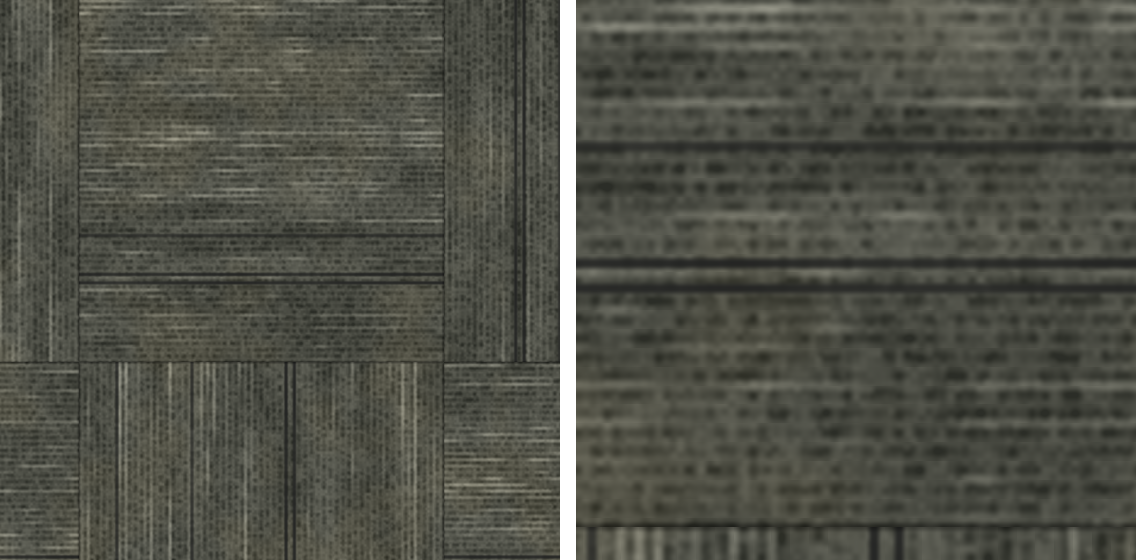
Left: the whole. Right: its middle third, enlarged.
This texture is drawn by a three.js fragment shader. Its source:

```glsl
// Worn olive-grey carpet tiles laid quarter-turned, with ribs, stitches and dark grooves.
varying vec2 vUv;

const vec2 TILE_ORIGIN = vec2(0.141, 0.353);  // lower left of the central tile
const float TILE_SIZE = 0.651;
const float RIBS = 58.0;                      // per tile
const float STITCHES = 105.0;                 // along one rib
const float GROOVE_HALF_WIDTH = 0.0042;       // in tile units
const float GROOVE_SOFTNESS = 0.0035;
const float SEAM_WIDTH = 0.006;
const float BASE_TONE = 0.22;
const float RIDGE_GAIN = 0.11;
const float THREAD_GAIN = 0.36;
const float STITCH_GAIN = 0.30;
const float BAND_GAIN = 0.20;
const float CLOUD_GAIN = 0.15;
const float GRAIN_GAIN = 0.14;
const vec3 DARK_PILE = vec3(0.17, 0.178, 0.152);
const vec3 LIGHT_YARN = vec3(0.64, 0.64, 0.585);
const vec3 GROOVE_COLOR = vec3(0.135, 0.138, 0.135);
const vec3 WARM_WEAR = vec3(0.012, 0.004, -0.010);

float hash(vec2 p) {
  vec3 q = fract(vec3(p.xyx) * 0.1031);
  q += dot(q, q.yzx + 33.33);
  return fract((q.x + q.y) * q.z);
}

float noise(vec2 p) {
  vec2 i = floor(p);
  vec2 f = fract(p);
  f = f * f * (3.0 - 2.0 * f);
  return mix(mix(hash(i), hash(i + vec2(1.0, 0.0)), f.x),
             mix(hash(i + vec2(0.0, 1.0)), hash(i + vec2(1.0, 1.0)), f.x), f.y);
}

float groove(float across, float center) {
  float d = abs(across - center) - GROOVE_HALF_WIDTH;
  return 1.0 - smoothstep(-GROOVE_SOFTNESS, GROOVE_SOFTNESS, d);
}

// Each tile carries a close pair of grooves and one or two single ones.
float grooves(vec2 tile, float across) {
  bool lower = tile.y < 0.0;
  float pair = lower ? 0.568 - 0.125 * abs(tile.x) : 0.218 - 0.02 * tile.x;
  float single = lower ? 0.31 : 0.348 - 0.03 * tile.x;
  float edge = lower ? 0.104 : -1.0;
  float lines = max(groove(across, pair), groove(across, pair + 0.023));
  return max(lines, 0.75 * max(groove(across, single), groove(across, edge)));
}

void main() {
  // Checkerboard of tiles, every other one turned by 90 degrees
  vec2 p = (vUv - TILE_ORIGIN) / TILE_SIZE;
  vec2 tile = floor(p);
  vec2 local = fract(p);
  float turned = mod(tile.x + tile.y, 2.0);
  float along = mix(local.x, local.y, turned);
  float across = mix(local.y, local.x, turned);
  float seed = floor(hash(tile + 17.0) * 500.0) + 100.0;

  // Ribs with light threads that surface in dashes
  float rib = across * RIBS;
  float ribId = floor(rib) + seed;
  float ridge = 0.5 - 0.5 * cos(6.28318 * fract(rib));
  float dash = noise(vec2(along * mix(15.0, 7.0, turned) + 40.0, ribId));
  float yarn = mix(dash, hash(vec2(ribId, 71.0)), mix(0.42, 0.58, turned));
  float thread = smoothstep(0.48, 0.92, yarn);
  thread *= 0.75 + 0.5 * noise(vec2(along * 60.0, ribId + 9.0));

  // Short dark stitches in the gaps between ribs
  float gapId = floor(rib + 0.5) + seed;
  float stitch = noise(vec2(along * STITCHES, gapId + 211.0));

  // Broad bands, worn clouds and fine pile
  float band = noise(vec2(along * 3.0 + seed, across * 19.0));
  float cloud = 0.6 * noise(vUv * 7.0 + 31.0) + 0.4 * noise(vUv * 19.0 + 5.0);
  float grain = noise(vUv * 230.0);

  float tone = BASE_TONE + ridge * (RIDGE_GAIN + THREAD_GAIN * thread);
  tone += STITCH_GAIN * (stitch - 0.5) * (1.0 - 0.7 * ridge);
  tone += BAND_GAIN * (band - 0.5) + CLOUD_GAIN * (cloud - 0.5);
  tone += GRAIN_GAIN * (grain - 0.5);

  vec3 color = mix(DARK_PILE, LIGHT_YARN, clamp(tone, 0.0, 1.0));
  color += WARM_WEAR * smoothstep(0.45, 0.8, cloud);

  // Grooves and seams
  float fade = 0.72 + 0.25 * noise(vec2(along * 9.0, seed));
  color = mix(color, GROOVE_COLOR, grooves(tile, across) * fade);
  vec2 border = min(local, 1.0 - local);
  float seam = 1.0 - smoothstep(0.0, SEAM_WIDTH, min(border.x, border.y));
  color *= 1.0 - 0.3 * seam;

  gl_FragColor = vec4(color, 1.0);
}
```
